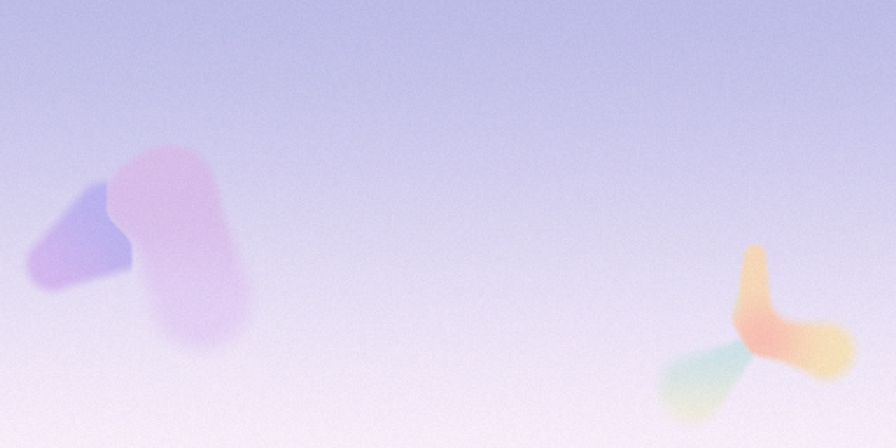
Give the GLSL for this background, as a Shadertoy shader.

```glsl
// A pale lilac gradient with two soft, folded petal shapes and fine grain.
// Petals are tapered capsules, blended by smooth unions, with edges whose
// blur varies along the shape and colours mixed by position.

float hash(vec2 p) {
    vec3 q = fract(vec3(p.xyx) * 0.1031);
    q += dot(q, q.yzx + 33.33);
    return fract((q.x + q.y) * q.z);
}

// Capsule from a to b, its radius going from ra to rb
float taper(vec2 p, vec2 a, vec2 b, float ra, float rb) {
    vec2 ab = b - a;
    float h = clamp(dot(p - a, ab) / dot(ab, ab), 0.0, 1.0);
    return length(p - a - ab * h) - mix(ra, rb, h);
}

float smoothUnion(float a, float b, float k) {
    float h = max(k - abs(a - b), 0.0) / k;
    return min(a, b) - h * h * k * 0.25;
}

float cover(float d, float blur) {
    return 1.0 - smoothstep(-blur, blur, d);
}

vec3 violetPetals(vec3 color, vec2 p) {
    // The fold separates the two lobes
    float fold = p.x - mix(0.295, 0.240, smoothstep(0.448, 0.531, p.y));

    float back = taper(p, vec2(0.120, 0.411), vec2(0.250, 0.492), 0.060, 0.104);
    vec3 backColor = mix(vec3(0.82, 0.71, 0.93), vec3(0.73, 0.69, 0.93),
                         smoothstep(0.48, 0.76, p.x + p.y));
    float backMask = cover(back, 0.018) * cover(fold, 0.007);
    color = mix(color, backColor, backMask * 0.95);

    float front = taper(p, vec2(0.378, 0.570), vec2(0.448, 0.336), 0.098, 0.112);
    float shoulder = taper(p, vec2(0.325, 0.552), vec2(0.378, 0.570), 0.090, 0.095);
    front = smoothUnion(front, shoulder, 0.04);
    vec3 frontColor = mix(vec3(0.88, 0.79, 0.95), vec3(0.84, 0.74, 0.91),
                          smoothstep(0.30, 0.58, p.y));
    float blur = mix(0.038, 0.014, smoothstep(0.25, 0.62, p.y));
    float frontMask = cover(front, blur) * (1.0 - cover(fold, 0.007));
    return mix(color, frontColor, frontMask * mix(0.75, 0.95, smoothstep(0.3, 0.5, p.y)));
}

vec3 warmPetals(vec3 color, vec2 p) {
    // Cool lower leaf, cream at its far end
    float leaf = taper(p, vec2(1.549, 0.133), vec2(1.651, 0.211), 0.075, 0.030);
    vec3 leafColor = mix(vec3(0.93, 0.92, 0.86), vec3(0.80, 0.88, 0.90),
                         smoothstep(0.06, 0.22, p.y));
    float leafBlur = mix(0.030, 0.010, smoothstep(1.52, 1.66, p.x));
    color = mix(color, leafColor, cover(leaf, leafBlur) * 0.9);

    // Upright arm bending into the right arm
    float arm = taper(p, vec2(1.685, 0.430), vec2(1.680, 0.297), 0.024, 0.042);
    float elbow = taper(p, vec2(1.680, 0.297), vec2(1.706, 0.250), 0.040, 0.034);
    float side = taper(p, vec2(1.706, 0.250), vec2(1.844, 0.216), 0.034, 0.062);
    float bend = smoothUnion(smoothUnion(arm, elbow, 0.02), side, 0.05);

    vec3 yellow = vec3(0.96, 0.88, 0.72);
    vec3 salmon = vec3(0.97, 0.74, 0.69);
    float heat = exp(-22.0 * dot(p - vec2(1.70, 0.245), p - vec2(1.70, 0.245)) * 5.0);
    vec3 bendColor = mix(yellow, salmon, heat);
    bendColor = mix(bendColor, vec3(0.97, 0.82, 0.71),
                    0.6 * smoothstep(0.32, 0.40, p.y));
    // Pale mint rim along the left of the upright arm
    float rim = (1.0 - smoothstep(1.638, 1.662, p.x)) * smoothstep(0.26, 0.34, p.y);
    bendColor = mix(bendColor, vec3(0.88, 0.89, 0.87), rim * 0.8);
    float bendBlur = mix(0.009, 0.022, smoothstep(1.68, 1.86, p.x));
    return mix(color, bendColor, cover(bend, bendBlur) * 0.95);
}

void mainImage(out vec4 fragColor, in vec2 fragCoord) {
    vec2 p = fragCoord / iResolution.y;
    p.x *= 2.0 * iResolution.y / iResolution.x;

    // Background: pale pink below, periwinkle above
    vec3 color = mix(vec3(0.975, 0.935, 0.980), vec3(0.735, 0.730, 0.905),
                     smoothstep(-0.15, 1.15, p.y));
    color = violetPetals(color, p);
    color = warmPetals(color, p);

    // Fine grain with a slight colour variation
    vec2 cell = floor(p * 256.0);
    vec3 grain = vec3(hash(cell), hash(cell + 71.0), hash(cell + 143.0)) - 0.5;
    color += 0.02 * grain + 0.012 * grain.x;
    fragColor = vec4(clamp(color, 0.0, 1.0), 1.0);
}
```
